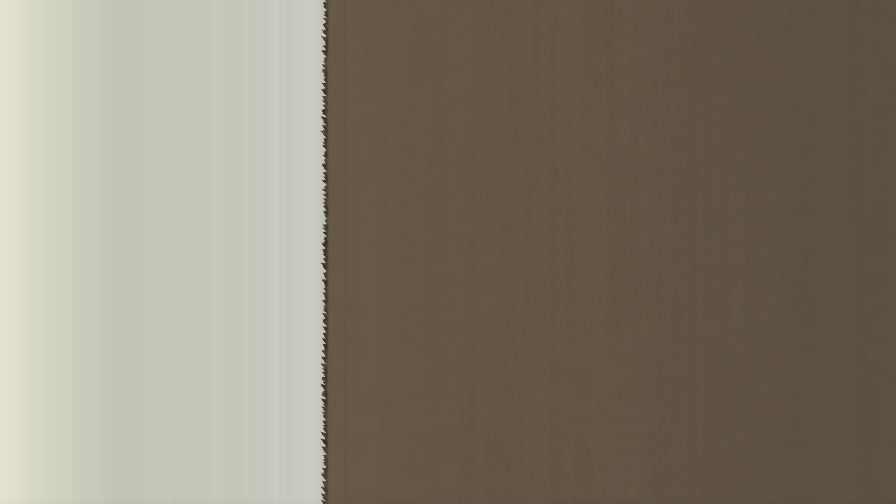
Give the GLSL for this texture, as a Shadertoy shader.

```glsl
// Brown woven cloth with a frayed left edge, lying on a pale ribbed backdrop.
// Smooth horizontal gradients carry the colour; hashed noise adds ribs and weave,
// and rows of slanted sawtooth threads form the fringe along the cloth's edge.

float hash(vec2 p) {
    vec3 q = fract(vec3(p.xyx) * 0.1031);
    q += dot(q, q.yzx + 33.33);
    return fract((q.x + q.y) * q.z);
}

float noise(vec2 p) {
    vec2 i = floor(p), f = fract(p);
    f = f * f * (3.0 - 2.0 * f);
    return mix(mix(hash(i), hash(i + vec2(1, 0)), f.x),
               mix(hash(i + vec2(0, 1)), hash(i + vec2(1, 1)), f.x), f.y);
}

// Soft vertical line of a given half width
float seam(float x, float at, float halfWidth) {
    return exp(-pow((x - at) / halfWidth, 2.0));
}

vec3 backdrop(vec2 uv) {
    vec3 color = mix(vec3(0.885, 0.885, 0.805), vec3(0.825, 0.825, 0.765),
                     smoothstep(0.0, 0.065, uv.x));
    color = mix(color, vec3(0.770, 0.772, 0.718), smoothstep(0.045, 0.14, uv.x));
    color = mix(color, vec3(0.785, 0.792, 0.750), smoothstep(0.20, 0.345, uv.x));

    // Broad and fine vertical ribs
    color += 0.014 * (noise(vec2(uv.x * 65.0, 3.0)) - 0.5);
    color += 0.010 * (noise(vec2(uv.x * 190.0, 8.0)) - 0.5);
    color -= 0.018 * seam(uv.x, 0.312, 0.001);

    // Contact shadow beside the cloth
    return color * (1.0 - 0.07 * smoothstep(0.351, 0.365, uv.x));
}

vec3 cloth(vec2 uv) {
    vec3 color = mix(vec3(0.405, 0.347, 0.278), vec3(0.386, 0.335, 0.268),
                     smoothstep(0.37, 0.56, uv.x));
    color = mix(color, vec3(0.362, 0.314, 0.250), smoothstep(0.54, 1.0, uv.x));

    // Fold lines, long streaks and fine weave
    color -= 0.014 * seam(uv.x, 0.385, 0.0012);
    color -= 0.008 * seam(uv.x, 0.775, 0.0012);
    color += 0.008 * (noise(vec2(uv.x * 110.0, uv.y * 2.0)) - 0.5);
    color += 0.006 * (noise(uv * vec2(40.0, 60.0)) - 0.5);
    color += 0.008 * (noise(uv * vec2(400.0, 225.0)) - 0.5);
    return color;
}

// Horizontal reach of the frayed threads at a point
float threadReach(vec2 uv, float count, float seed) {
    float along = uv.y * count + (uv.x - 0.364) * 150.0 + 0.6 * noise(vec2(uv.y * 23.0, seed));
    float tooth = fract(along);
    float tip = smoothstep(0.0, 0.25, tooth) * (1.0 - tooth);
    return tip * (0.35 + 0.65 * hash(vec2(floor(along), seed)));
}

void mainImage(out vec4 fragColor, in vec2 fragCoord) {
    vec2 uv = fragCoord / iResolution.xy;
    float soft = 0.75 / iResolution.x;

    // Two thread layers on a gently wandering hem
    float hem = 0.3645 + 0.0012 * (noise(vec2(uv.y * 14.0, 5.0)) - 0.5);
    float reach = max(threadReach(uv, 75.0, 2.0), 0.8 * threadReach(uv, 118.0, 7.0));
    float edge = hem - 0.0085 * reach;
    float cover = smoothstep(edge - soft, edge + soft, uv.x);

    // Dark, uneven shade within the fringe
    float fringe = 1.0 - smoothstep(hem - 0.0005, hem + 0.0035, uv.x);
    float strand = noise(vec2(uv.x * 260.0, uv.y * 150.0 + uv.x * 150.0));
    vec3 fabric = cloth(uv) * (1.0 - fringe * (0.12 + 0.38 * strand));

    vec3 color = mix(backdrop(uv), fabric, cover);

    // Slight dimming along the bottom border
    color *= 1.0 - 0.025 * (1.0 - smoothstep(0.0, 0.012, uv.y));
    fragColor = vec4(color, 1.0);
}
```
